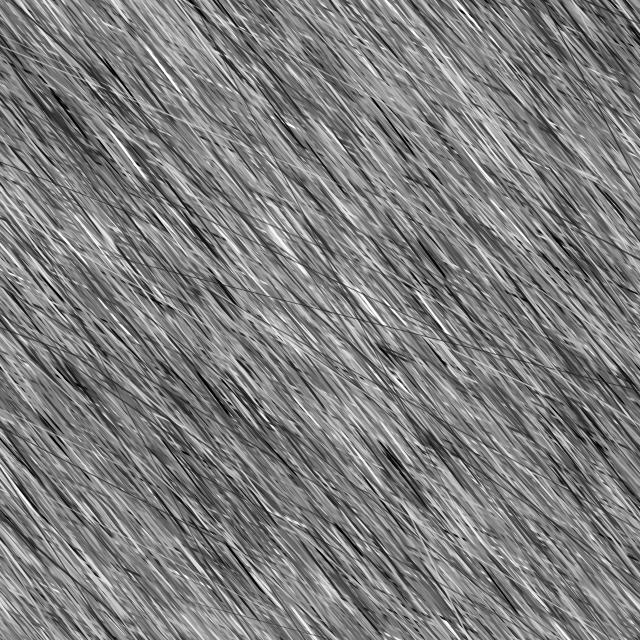
Reproduce this texture procedurally as a WebGL 2 fragment shader.

```glsl
#version 300 es
precision highp float;

uniform vec2 u_resolution;
out vec4 fragColor;

const int FIBRE_LAYERS = 30;
const int SCRATCHES = 110;
const float MAIN_ANGLE = 0.74;

vec4 hash4(vec3 p) {
    vec4 q = fract(p.xyzx * vec4(0.1031, 0.1030, 0.0973, 0.1099));
    q += dot(q, q.wzxy + 33.33);
    return fract((q.xxyz + q.yzzw) * q.zywx);
}

float valueNoise(vec2 p) {
    vec2 cell = floor(p);
    vec2 f = fract(p);
    f = f * f * (3.0 - 2.0 * f);
    float a = hash4(vec3(cell, 7.0)).x;
    float b = hash4(vec3(cell + vec2(1, 0), 7.0)).x;
    float c = hash4(vec3(cell + vec2(0, 1), 7.0)).x;
    float d = hash4(vec3(cell + vec2(1, 1), 7.0)).x;
    return mix(mix(a, b, f.x), mix(c, d, f.x), f.y);
}

// x runs along a direction falling to the right, y runs across it
vec2 alongAcross(vec2 p, float angle) {
    float c = cos(angle), s = sin(angle);
    return vec2(c * p.x - s * p.y, s * p.x + c * p.y);
}

float spreadAngle(vec2 rnd, float spread) {
    return MAIN_ANGLE + (rnd.x + rnd.y - 1.0) * spread;
}

// Coverage of a thin stroke centred on the origin, with tapered ends
float stroke(vec2 q, float halfLength, float halfWidth, float pixel) {
    float taper = 1.0 - smoothstep(0.65, 1.0, abs(q.x) / halfLength);
    float side = 1.0 - smoothstep(halfWidth - 0.7 * pixel, halfWidth + 0.7 * pixel, abs(q.y));
    return taper * side;
}

// One layer of short parallel fibres: x is the tone, y the coverage
vec2 fibreLayer(vec2 p, float layer, float pixel) {
    vec4 style = hash4(vec3(layer, 3.0, 41.0));
    vec2 q = alongAcross(p, spreadAngle(style.xy, 0.34));
    vec2 size = vec2(mix(0.07, 0.16, style.z), mix(0.0065, 0.0085, style.w));

    float row = floor(q.y / size.y);
    q.x += hash4(vec3(row, layer, 19.0)).x * size.x * 9.0;
    float column = floor(q.x / size.x);

    vec4 shape = hash4(vec3(row, column, layer));
    vec4 shade = hash4(vec3(column, row, layer + 57.0));
    vec2 local = q - (vec2(column, row) + 0.5) * size;
    local.y -= (shape.x - 0.5) * 0.4 * size.y;
    float halfLength = size.x * mix(0.3, 0.5, shape.y);
    float halfWidth = mix(0.0010, 0.0019, shape.z);

    float tone = 0.505 + (shade.x + shade.y + shade.z - 1.5) * 0.43;
    return vec2(tone, 0.92 * stroke(local, halfLength, halfWidth, pixel));
}

// One long scratch, dark or light: x is the tone, y the coverage
vec2 scratch(vec2 p, float index, float pixel) {
    vec4 place = hash4(vec3(index, 11.0, 83.0));
    vec4 style = hash4(vec3(index, 29.0, 67.0));
    vec2 centre = place.xy * 1.2 - 0.1;
    vec2 q = alongAcross(p - centre, spreadAngle(place.zw, 0.5));
    float halfLength = mix(0.15, 0.75, style.x);
    float halfWidth = mix(0.0006, 0.0013, style.y);
    float tone = style.z < 0.56 ? 0.12 : 0.87;
    float opacity = mix(0.45, 0.85, style.w);
    return vec2(tone, opacity * stroke(q, halfLength, halfWidth, pixel));
}

void main() {
    float scale = min(u_resolution.x, u_resolution.y);
    vec2 p = gl_FragCoord.xy / scale;
    float pixel = 1.0 / scale;

    // Fine overlapping fibres
    float grey = 0.5;
    for (int i = 0; i < FIBRE_LAYERS; i++) {
        vec2 fibre = fibreLayer(p, float(i), pixel);
        grey = mix(grey, fibre.x, fibre.y);
    }

    // Broad lighter and darker bands
    vec2 band = alongAcross(p, MAIN_ANGLE) * vec2(2.2, 9.0);
    grey += (valueNoise(band + 20.0) - 0.5) * 0.16;

    // Long crossing scratches
    for (int i = 0; i < SCRATCHES; i++) {
        vec2 line = scratch(p, float(i), pixel);
        grey = mix(grey, line.x, line.y);
    }

    fragColor = vec4(vec3(clamp(grey, 0.0, 1.0)), 1.0);
}
```
